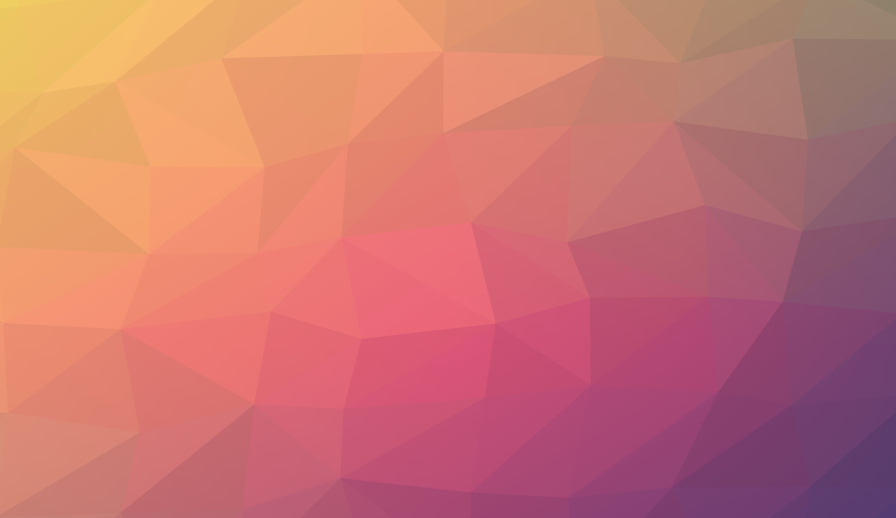
A Shadertoy shader for this background:

```glsl
const vec2 CELLS = vec2(8.0, 6.0);        // mesh cells across the canvas
const vec2 MESH_OFFSET = vec2(0.2, 0.3);  // mesh origin, in cells
const float JITTER = 0.25;                // vertex scatter, in cells (no folds up to 0.25)
const float TILT = 0.06;                  // rise of the mesh rows to the right
const float FLIP_CHANCE = 0.22;           // share of cells cut the other way
const float FLATNESS = 0.65;              // 0 = smooth gradient, 1 = flat facets
const float SHADE = 0.07;                 // brightness spread between facets

// Gradient stops, left to right
const vec3 TOP[5] = vec3[5](
    vec3(0.94, 0.82, 0.38), vec3(0.95, 0.70, 0.43), vec3(0.93, 0.61, 0.44),
    vec3(0.74, 0.56, 0.44), vec3(0.57, 0.52, 0.43));
const vec3 UPPER[5] = vec3[5](
    vec3(0.94, 0.70, 0.41), vec3(0.95, 0.60, 0.44), vec3(0.91, 0.49, 0.45),
    vec3(0.76, 0.46, 0.45), vec3(0.51, 0.37, 0.43));
const vec3 LOWER[5] = vec3[5](
    vec3(0.95, 0.58, 0.45), vec3(0.93, 0.46, 0.45), vec3(0.89, 0.34, 0.47),
    vec3(0.71, 0.28, 0.45), vec3(0.42, 0.25, 0.43));
const vec3 BOTTOM[5] = vec3[5](
    vec3(0.77, 0.52, 0.45), vec3(0.73, 0.39, 0.45), vec3(0.66, 0.28, 0.45),
    vec3(0.48, 0.24, 0.44), vec3(0.31, 0.23, 0.43));

float hash(vec2 p) {
    return fract(sin(dot(p, vec2(127.1, 311.7))) * 43758.5453);
}

vec3 ramp(vec3 stops[5], float x) {
    vec3 color = stops[0];
    for (int i = 1; i < 5; i++)
        color = mix(color, stops[i], clamp(x * 4.0 - float(i - 1), 0.0, 1.0));
    return color;
}

vec3 background(vec2 uv) {
    float y = clamp(uv.y, 0.0, 1.0) * 3.0;
    vec3 color = mix(ramp(BOTTOM, uv.x), ramp(LOWER, uv.x), min(y, 1.0));
    color = mix(color, ramp(UPPER, uv.x), clamp(y - 1.0, 0.0, 1.0));
    return mix(color, ramp(TOP, uv.x), clamp(y - 2.0, 0.0, 1.0));
}

// Scattered mesh vertex, in canvas fractions
vec2 meshVertex(vec2 id) {
    vec2 scatter = 2.0 * vec2(hash(id), hash(id + 57.3)) - 1.0;
    vec2 uv = (id + MESH_OFFSET + JITTER * scatter) / CELLS;
    uv.y += TILT * (uv.x - 0.5);
    return uv;
}

// Signed distance to the line a-b, positive on its left
float leftOf(vec2 p, vec2 a, vec2 b) {
    vec2 edge = normalize(b - a);
    vec2 rel = p - a;
    return edge.x * rel.y - edge.y * rel.x;
}

// Facet colour, weighted by its coverage of the pixel
vec4 facet(vec2 uv, vec2 a, vec2 b, vec2 c, float seed) {
    vec2 scale = vec2(iResolution.x / iResolution.y, 1.0);
    vec2 p = uv * scale;
    float inside = min(leftOf(p, a * scale, b * scale),
                   min(leftOf(p, b * scale, c * scale), leftOf(p, c * scale, a * scale)));
    float blur = 0.8 / iResolution.y;
    float coverage = smoothstep(-blur, blur, inside);
    vec3 color = mix(background(uv), background((a + b + c) / 3.0), FLATNESS);
    color *= 1.0 + SHADE * (seed - 0.5);
    return vec4(color, 1.0) * coverage;
}

void mainImage(out vec4 fragColor, in vec2 fragCoord) {
    vec2 uv = fragCoord / iResolution.xy;
    vec2 level = vec2(uv.x, uv.y - TILT * (uv.x - 0.5));
    vec2 home = floor(level * CELLS - MESH_OFFSET);
    vec4 sum = vec4(0.0);

    // Two facets per cell, over the neighbouring cells
    for (int j = -1; j <= 1; j++)
    for (int i = -1; i <= 1; i++) {
        vec2 id = home + vec2(i, j);
        vec2 a = meshVertex(id);
        vec2 b = meshVertex(id + vec2(1.0, 0.0));
        vec2 c = meshVertex(id + vec2(1.0, 1.0));
        vec2 d = meshVertex(id + vec2(0.0, 1.0));
        bool flipped = hash(id + 11.7) < FLIP_CHANCE;
        float seed1 = hash(id + 23.1);
        float seed2 = hash(id + 41.9);
        sum += flipped ? facet(uv, a, b, d, seed1) : facet(uv, a, b, c, seed1);
        sum += flipped ? facet(uv, b, c, d, seed2) : facet(uv, a, c, d, seed2);
    }
    fragColor = vec4(sum.rgb / max(sum.a, 0.001), 1.0);
}
```
